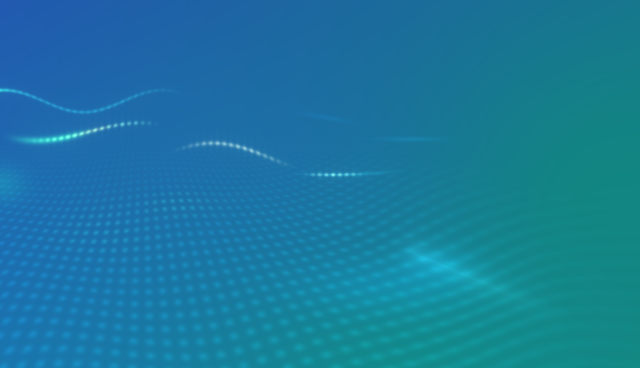
Give the GLSL for this background, as a WebGL 1 fragment shader.

```glsl
precision highp float;

uniform vec2 u_resolution;

float hash(float n) {
  return fract(sin(n * 12.9898) * 43758.5453);
}

// Soft elliptical glow
float glow(vec2 p, vec2 center, vec2 radius) {
  vec2 d = (p - center) / radius;
  return exp(-dot(d, d));
}

// Window that fades in and out along x
float span(float x, float start, float end, float fade) {
  return smoothstep(start - fade, start + fade, x)
       * (1.0 - smoothstep(end - fade, end + fade, x));
}

// Thin bright line with a faint halo, offset is the height above it
float crest(float offset, float width) {
  float d = offset / width;
  return exp(-d * d) + 0.12 * exp(-abs(d) * 0.35);
}

// Light beads along a crest
float beads(float x) {
  float cell = x / 0.0185;
  return (0.55 + 0.45 * cos(6.2832 * cell)) * (0.75 + 0.25 * hash(floor(cell + 0.5)));
}

float segmentDistance(vec2 p, vec2 a, vec2 b) {
  vec2 ab = b - a;
  return length(p - a - ab * clamp(dot(p - a, ab) / dot(ab, ab), 0.0, 1.0));
}

vec3 backdrop(vec2 uv, vec2 p) {
  vec3 top = mix(vec3(0.13, 0.35, 0.69), vec3(0.09, 0.46, 0.56), uv.x);
  vec3 bottom = mix(vec3(0.10, 0.46, 0.68), vec3(0.07, 0.53, 0.51), uv.x);
  vec3 color = mix(bottom, top, uv.y);
  color = mix(color, vec3(0.065, 0.53, 0.50), 0.85 * glow(p, vec2(1.65, 0.48), vec2(0.42, 0.36)));
  color = mix(color, vec3(0.065, 0.55, 0.53), 0.75 * glow(p, vec2(1.12, -0.02), vec2(0.46, 0.24)));
  color = mix(color, vec3(0.12, 0.44, 0.68), 0.5 * glow(p, vec2(0.55, 0.58), vec2(0.6, 0.25)));
  return color;
}

// Perspective grid of dots that melts into stripes on the right
float dotField(vec2 p) {
  float lift = 0.3 * smoothstep(0.55, 1.65, p.x) + 0.012 * sin(p.x * 9.0 + p.y * 7.0);
  lift -= 0.05 * glow(p, vec2(1.3, 0.25), vec2(0.2, 0.16));
  float depth = max(0.84 - p.y + lift, 0.08);
  vec2 grid = vec2((p.x - 0.386) / (0.06 * depth), -20.0 * log(depth));
  vec2 cell = fract(grid) - 0.5;
  float row = exp(-cell.y * cell.y * 14.0);
  float column = exp(-cell.x * cell.x * 14.0);
  float pattern = row * mix(column, 0.65, 0.75 * smoothstep(0.75, 1.35, p.x));
  float fade = 1.0 - smoothstep(0.3, 0.68, p.y + 0.12 * smoothstep(0.9, 1.6, p.x));
  return pattern * fade * (1.0 - 0.8 * smoothstep(1.15, 1.7, p.x));
}

void main() {
  vec2 uv = gl_FragCoord.xy / u_resolution;
  vec2 p = gl_FragCoord.xy / u_resolution.y;
  p.x *= 1.7415 * u_resolution.y / u_resolution.x;
  float x = p.x;
  vec3 color = backdrop(uv, p);

  // Diffuse light on the surface
  float ridge = segmentDistance(p, vec2(1.13, 0.31), vec2(1.53, 0.14));
  float ridgeLight = exp(-ridge * 42.0) * (1.0 - smoothstep(1.15, 1.6, x));
  float haze = glow(p, vec2(1.07, 0.22), vec2(0.24, 0.07))
             + 0.8 * glow(p, vec2(1.19, 0.28), vec2(0.1, 0.05));
  color += vec3(0.0, 0.05, 0.09) * haze + vec3(0.03, 0.12, 0.13) * ridgeLight;
  color += vec3(0.0, 0.11, 0.03) * glow(p, vec2(0.0, 0.5), vec2(0.07, 0.05));

  // Dots, brighter in a few patches
  float patches = glow(p, vec2(0.48, 0.45), vec2(0.09, 0.03))
                + 0.5 * glow(p, vec2(0.28, 0.38), vec2(0.14, 0.07));
  color += dotField(p) * (vec3(0.0, 0.085, 0.1) + vec3(0.05, 0.14, 0.03) * patches
         + vec3(0.02, 0.05, 0.06) * ridgeLight);

  // Wave crests from far to near
  float sparkle = beads(x);
  float farWave = crest(p.y - 0.725 + 0.03 * cos((x - 0.227) * 14.5), 0.0045);
  color += farWave * (vec3(0.04, 0.19, 0.13) * span(x, -0.1, 0.42, 0.12) * (0.5 + 0.5 * sparkle)
         + vec3(0.06, 0.26, 0.08) * exp(-x * 22.0));

  float leftOffset = p.y - 0.642 - 0.024 * cos((x - 0.385) * 11.0);
  color += crest(leftOffset, 0.005) * (vec3(0.25, 0.36, 0.17) * span(x, 0.12, 0.39, 0.06) * sparkle
         + vec3(0.20, 0.10, 0.02) * glow(vec2(x, 0.0), vec2(0.25, 0.0), vec2(0.05)));
  color += crest(leftOffset, 0.009) * vec3(0.07, 0.32, 0.11) * span(x, 0.06, 0.22, 0.06);

  float middleWave = crest(p.y - 0.57 - 0.041 * cos((x - 0.58) * 10.0), 0.0055);
  color += middleWave * vec3(0.46, 0.36, 0.20) * span(x, 0.53, 0.74, 0.08) * (0.25 + 0.75 * sparkle);

  float rightWave = crest(p.y - 0.525 - 0.3 * (x - 0.9) * (x - 0.9), 0.0045);
  color += rightWave * (vec3(0.38, 0.38, 0.22) * span(x, 0.86, 0.96, 0.05) * sparkle
         + vec3(0.02, 0.10, 0.10) * span(x, 0.85, 1.04, 0.08));

  // Faint distant streaks
  color += vec3(0.0, 0.05, 0.08) * (glow(p, vec2(1.12, 0.622), vec2(0.08, 0.006))
         + 0.6 * glow(p, vec2(0.89, 0.68 - 0.18 * (x - 0.89)), vec2(0.07, 0.006)));

  gl_FragColor = vec4(clamp(color, 0.0, 1.0), 1.0);
}
```
